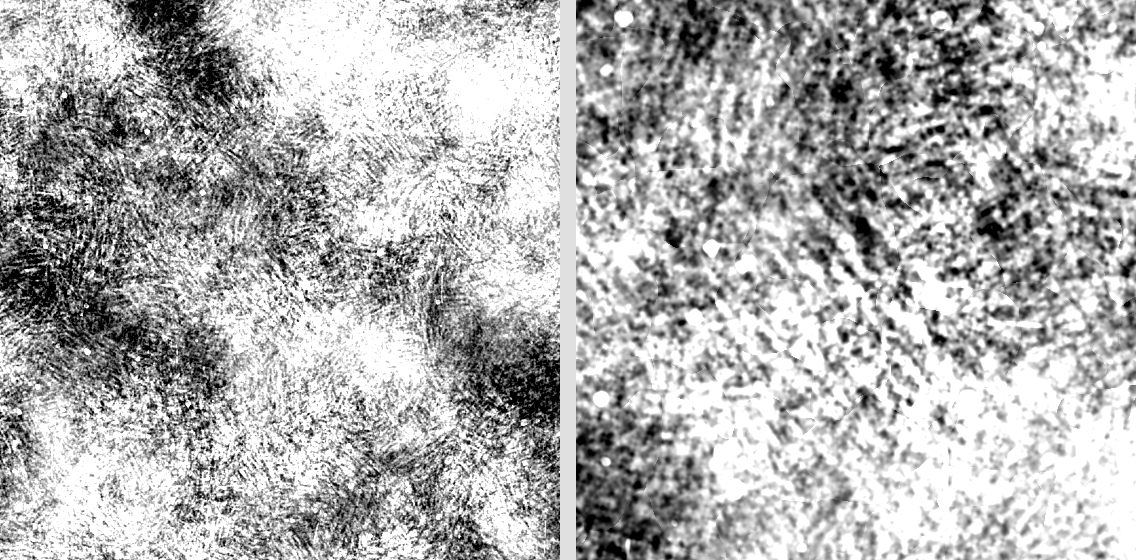
Left, the full canvas; right, a detail of the centre.
This texture is drawn by a WebGL 1 fragment shader. Its source:

```glsl
precision highp float;
// Worn black and white plaster: cloudy tone, broken up by fine grit, brushed
// strokes and hatching whose direction changes from patch to patch.
// Cellular noise lays out the patches and the chips; scratches go on last.

uniform vec2 u_resolution;

#define MEAN_TONE 0.71
#define CLOUD_SCALE 5.2
#define CLOUD_CONTRAST 0.51
#define FLAKE_CONTRAST 0.16
#define GRIT_CONTRAST 0.32
#define STROKE_CONTRAST 0.27
#define HATCH_CONTRAST 0.12
#define CHIP_SCALE 42.0
#define CHIP_SHARE 0.13
#define SCRATCH_SCALE 9.0
#define SCRATCH_SHARE 0.35

const float PI = 3.14159;

float hash(vec2 c) {
  vec3 q = fract(c.xyx * 0.1031);
  q += dot(q, q.yzx + 33.33);
  return fract((q.x + q.y) * q.z);
}

vec2 hash2(vec2 c) {
  return vec2(hash(c + 3.7), hash(c + 71.3));
}

mat2 rotation(float angle) {
  float c = cos(angle), s = sin(angle);
  return mat2(c, -s, s, c);
}

// Value noise from -1 to 1
float noise(vec2 p) {
  vec2 i = floor(p), f = fract(p);
  f = f * f * (3.0 - 2.0 * f);
  float low = mix(hash(i), hash(i + vec2(1.0, 0.0)), f.x);
  float high = mix(hash(i + vec2(0.0, 1.0)), hash(i + 1.0), f.x);
  return 2.0 * mix(low, high, f.y) - 1.0;
}

// Large soft clouds
float clouds(vec2 p) {
  float sum = 0.0, gain = 1.0;
  for (int i = 0; i < 4; i++) {
    sum += gain * noise(p);
    p = rotation(0.6) * p * 2.03 + 19.1;
    gain *= 0.62;
  }
  return sum;
}

// Cell whose scattered point lies nearest
vec2 nearestCell(vec2 p) {
  vec2 base = floor(p), nearest = base;
  float best = 9.0;
  for (int y = -1; y <= 1; y++)
    for (int x = -1; x <= 1; x++) {
      vec2 cell = base + vec2(x, y);
      vec2 d = cell + hash2(cell) - p;
      if (dot(d, d) < best) {
        best = dot(d, d);
        nearest = cell;
      }
    }
  return nearest;
}

// Brushed streaks, with parallel hatching in some of the patches
float strokes(vec2 p, float patches, float seed) {
  vec2 ragged = 0.016 * vec2(noise(p * 45.0 + seed), noise(p * 45.0 - seed));
  vec2 patchId = nearestCell((p + ragged) * patches + seed);
  vec2 q = rotation(PI * hash(patchId + 5.0)) * p;
  q.y += 0.002 * sin(q.x * 50.0 + 6.0 * hash(patchId));
  float streak = noise(q * vec2(75.0, 275.0) + patchId * 7.0);
  float ridges = sin(2.0 * PI * 105.0 * q.y + 1.5 * noise(q * 25.0));
  float hatched = step(0.6, hash(patchId + 9.0)) * smoothstep(-0.3, 0.6, noise(p * 28.0 + seed));
  return STROKE_CONTRAST * streak + HATCH_CONTRAST * hatched * ridges;
}

// Small round chips of bare white
float chips(vec2 p) {
  vec2 base = floor(p);
  float cover = 0.0;
  for (int y = -1; y <= 1; y++)
    for (int x = -1; x <= 1; x++) {
      vec2 cell = base + vec2(x, y);
      float radius = mix(0.09, 0.26, pow(hash(cell + 13.0), 2.0));
      float d = length(p - cell - hash2(cell)) + 0.06 * noise(p * 5.0);
      float chip = 1.0 - smoothstep(radius - 0.05, radius + 0.05, d);
      cover = max(cover, chip * step(hash(cell + 29.0), CHIP_SHARE));
    }
  return cover;
}

// Thin broken scratches, close to level or upright
float scratches(vec2 p) {
  vec2 base = floor(p);
  float cover = 0.0;
  for (int y = -1; y <= 1; y++)
    for (int x = -1; x <= 1; x++) {
      vec2 cell = base + vec2(x, y);
      float angle = 0.5 * PI * step(0.5, hash(cell + 41.0)) + 0.3 * (hash(cell + 43.0) - 0.5);
      vec2 q = rotation(angle) * (p - cell - hash2(cell));
      q.y += 0.02 * sin(q.x * 7.0);
      q.x -= clamp(q.x, -0.26, 0.26);
      float line = 1.0 - smoothstep(0.004, 0.02, length(q));
      cover = max(cover, line * step(hash(cell + 47.0), SCRATCH_SHARE));
    }
  return cover * smoothstep(-0.5, 0.2, noise(p * 9.0));
}

void main() {
  vec2 p = gl_FragCoord.xy / u_resolution.y;
  float tone = MEAN_TONE + CLOUD_CONTRAST * clouds(p * CLOUD_SCALE + 7.3);

  // Grit fades in places, leaving smoother smudges
  float grit = noise(p * 265.0) + 0.75 * noise(rotation(0.5) * p * 420.0);
  float detail = FLAKE_CONTRAST * noise(p * 85.0) + GRIT_CONTRAST * grit;
  detail += strokes(p, 9.0, 11.0) + strokes(p, 14.0, 37.0);
  tone += detail * (1.0 + 0.35 * noise(p * 11.0 + 53.0));

  tone += 0.7 * chips(p * CHIP_SCALE) + 0.55 * scratches(p * SCRATCH_SCALE);
  gl_FragColor = vec4(vec3(clamp(tone, 0.0, 1.0)), 1.0);
}
```
